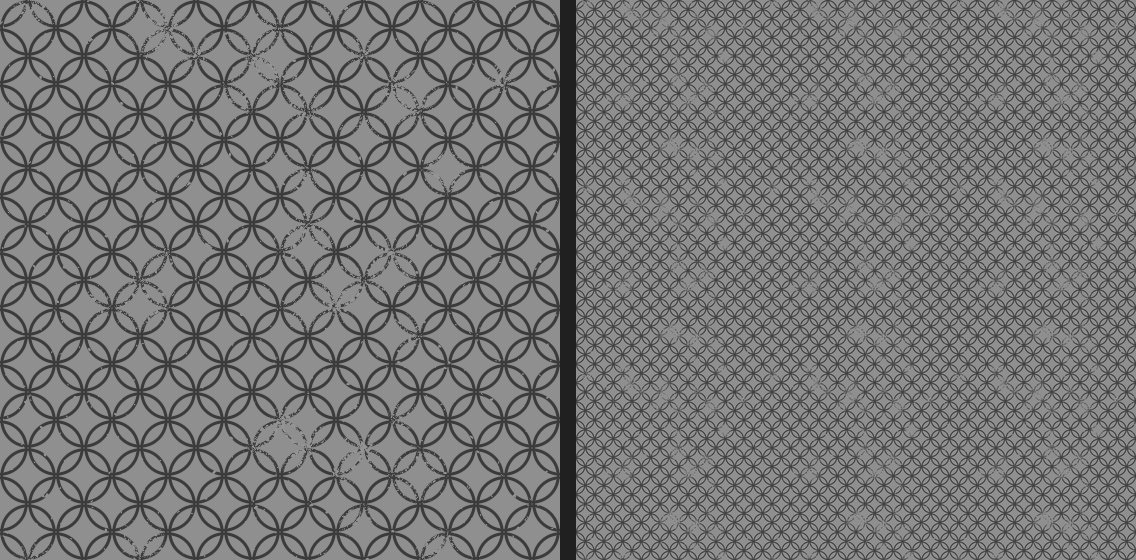
Left: one tile. Right: repeated 3 by 3.
Give the GLSL for this pattern, as a Shadertoy shader.

```glsl
// Interlaced ring lattice: two square grids of touching rings, offset by half
// a repeat, form four-petal flowers. Clustered cellular chips wear the lines.
// All noise lattices wrap on whole cells, so the canvas tiles on both axes.

#define REPEATS 10.0        // rings across and down, per lattice
#define OUTER_RADIUS 0.495  // in repeats; leaves a hairline between rings
#define LINE_WIDTH 0.055    // in repeats
#define GROUND_COLOR vec3(0.56)
#define LINE_COLOR vec3(0.233)
#define WORN_COLOR vec3(0.58)
#define PATCH_CELLS 12.0    // wear patch lattice, per canvas
#define PATCH_CHANCE 0.24   // mean share of patch cells that are worn
#define CHIP_CELLS 150.0    // chip lattice, per canvas
#define CHIP_SIZE 0.95      // largest chip radius, in chip cells
#define SPECK_CHANCE 0.012  // isolated chips away from the patches

const float TAU = 6.2831853;

vec3 hash3(vec2 p) {
    vec3 h = fract(p.xyx * vec3(0.1031, 0.1030, 0.0973));
    h += dot(h, h.yxz + 33.33);
    return fract((h.xxy + h.yzz) * h.zyx);
}

// Signed distance to the ring inside each square repeat.
float ringDistance(vec2 p) {
    float r = length(fract(p) - 0.5);
    return abs(r - OUTER_RADIUS + 0.5 * LINE_WIDTH) - 0.5 * LINE_WIDTH;
}

// Wear strength, 0 to 1, from randomly scattered soft patches.
float wearPatches(vec2 uv) {
    vec2 p = uv * PATCH_CELLS, base = floor(p);
    float wear = 0.0;
    for (int y = -1; y <= 1; y++)
    for (int x = -1; x <= 1; x++) {
        vec2 cell = base + vec2(x, y);
        vec2 id = mod(cell, PATCH_CELLS);
        vec3 spot = hash3(id + 17.0);
        vec3 trait = hash3(id + 71.0);
        // Wear gathers around a vertical band and toward the top.
        vec2 place = id / PATCH_CELLS;
        float bias = 1.0 + 0.75 * cos(TAU * (place.x - 0.52))
                         + 0.25 * cos(TAU * (place.y - 0.92));
        float isWorn = step(trait.x, PATCH_CHANCE * bias);
        float radius = mix(0.4, 0.95, trait.y);
        float falloff = 1.0 - smoothstep(0.15 * radius, radius, length(p - cell - spot.xy));
        wear = max(wear, isWorn * mix(0.4, 1.0, trait.z) * falloff);
    }
    return wear;
}

// Signed distance, in canvas units, to chips that grow with wear.
float chipDistance(vec2 uv, float wear, float cells, float seed) {
    vec2 p = uv * cells, base = floor(p);
    float nearest = 2.0;
    for (int y = -1; y <= 1; y++)
    for (int x = -1; x <= 1; x++) {
        vec2 cell = base + vec2(x, y);
        vec2 id = mod(cell, cells) + seed;
        vec3 chip = hash3(id);
        float speck = 0.4 * step(hash3(id + 211.0).x, SPECK_CHANCE);
        float radius = max(CHIP_SIZE * wear * chip.z, speck);
        // Unworn cells stay clear of the edge smoothing.
        float d = radius > 0.08 ? length(p - cell - chip.xy) - radius : 2.0;
        nearest = min(nearest, d);
    }
    return nearest / cells;
}

void mainImage(out vec4 fragColor, in vec2 fragCoord) {
    vec2 uv = fragCoord / iResolution.xy;
    float pixel = 1.0 / min(iResolution.x, iResolution.y);

    // Two ring lattices, half a repeat apart
    vec2 p = uv * REPEATS;
    float d = min(ringDistance(p), ringDistance(p + 0.5)) / REPEATS;
    float line = 1.0 - smoothstep(-0.7 * pixel, 0.7 * pixel, d);

    // Ragged chips: periodic sines bend two sizes of cellular spots
    vec2 bend = 0.0012 * sin(TAU * (uv.yx * 91.0 + uv * vec2(37.0, 43.0)));
    float wear = wearPatches(uv);
    float chips = min(chipDistance(uv + bend, wear, CHIP_CELLS, 5.0),
                      chipDistance(uv + bend, 0.7 * wear, 2.0 * CHIP_CELLS, 409.0));
    float worn = 1.0 - smoothstep(-0.6 * pixel, 0.6 * pixel, chips);

    vec3 ink = mix(LINE_COLOR, WORN_COLOR, worn);
    fragColor = vec4(mix(GROUND_COLOR, ink, line), 1.0);
}
```
